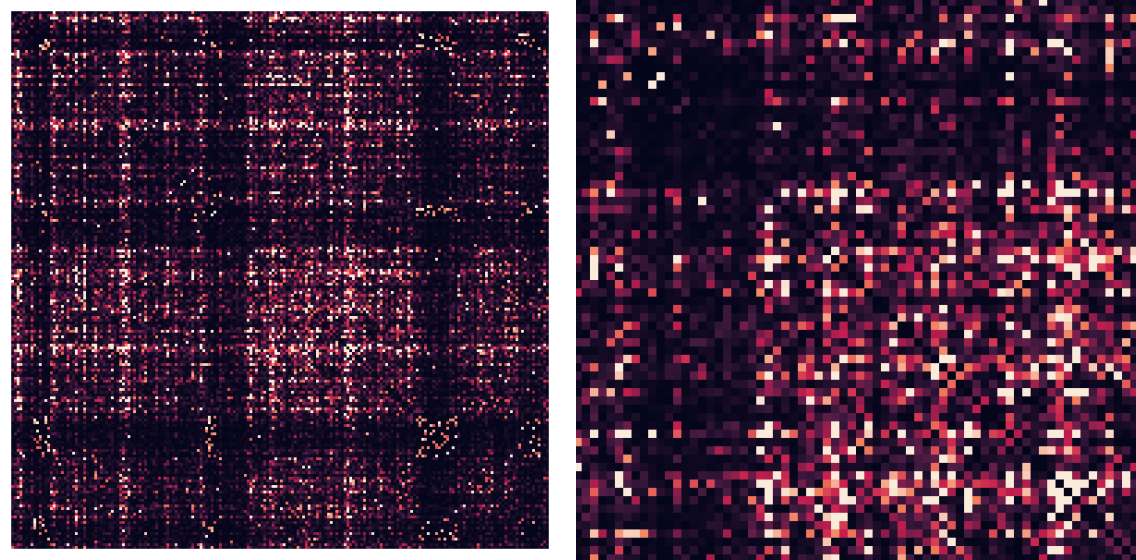
Left: the whole. Right: its middle third, enlarged.
This pattern is drawn by a WebGL 2 fragment shader. Its source:

```glsl
#version 300 es
precision highp float;
// Symmetric heat map: a square grid of small cells on a white border.
// Every line of the grid has a strength; a cell's heat is the product of its
// row and column strengths times skewed noise, coloured by a dark-to-cream ramp.

#define CELLS 194.0       // cells across and down
#define MARGIN 0.02       // white border, in canvas widths
#define GAIN 0.32         // overall heat
#define PEAK_BOOST 1.15   // extra strength of the hot lines
#define PEAK_WIDTH 1.7    // half width of a hot group, in cells
#define QUIET_DIM 0.48    // strength of lines in quiet bands
#define SPARK_RATE 0.006  // isolated hot cells
#define QUIET_SPARKS 0.2  // hot cells where two quiet bands cross

uniform vec2 u_resolution;
out vec4 fragColor;

// Centres of hot line groups, as fractions of the grid
const float HOT_LINES[10] = float[10](
    0.01, 0.081, 0.21, 0.353, 0.448, 0.488, 0.54, 0.594, 0.626, 0.886);

// Quiet bands: centre and half width
const vec2 QUIET_BANDS[4] = vec2[4](
    vec2(0.055, 0.016), vec2(0.37, 0.012), vec2(0.79, 0.038), vec2(0.965, 0.02));

const vec3 PAPER = vec3(1.0);
const vec3 NIGHT = vec3(0.012, 0.02, 0.10);
const vec3 PLUM = vec3(0.29, 0.11, 0.27);
const vec3 CRIMSON = vec3(0.78, 0.12, 0.31);
const vec3 CORAL = vec3(0.95, 0.50, 0.36);
const vec3 CREAM = vec3(0.98, 0.92, 0.86);

// Integer hash of a cell, with a seed, to 0..1
float hash(vec2 cell, uint seed) {
    uint n = uint(cell.x) * 1597334677u ^ uint(cell.y) * 3812015801u;
    n = (n ^ (seed * 2654435769u)) * 747796405u + 2891336453u;
    n = ((n >> ((n >> 28u) + 4u)) ^ n) * 277803737u;
    n = (n >> 22u) ^ n;
    return float(n >> 8u) / 16777216.0;
}

// 1 for a line inside a quiet band, else 0
float quietness(float line) {
    float t = (line + 0.5) / CELLS;
    float quiet = 0.0;
    for (int k = 0; k < 4; k++)
        quiet = max(quiet, step(abs(t - QUIET_BANDS[k].x), QUIET_BANDS[k].y));
    return quiet;
}

// Strength of one row or column
float lineStrength(float line) {
    float t = (line + 0.5) / CELLS;
    float h = hash(vec2(line, 7.0), 1u);
    float strength = 0.25 + 1.1 * h * h;
    // Broad drift between regions
    strength *= 1.0 + 0.14 * sin(12.0 * t + 0.1) + 0.10 * sin(31.0 * t + 4.0);
    strength += 0.35 * exp(-pow((t - 0.15) / 0.05, 2.0)) * h;
    // Narrow hot groups
    for (int k = 0; k < 10; k++) {
        float d = (t - HOT_LINES[k]) * CELLS / PEAK_WIDTH;
        strength += PEAK_BOOST * exp(-d * d) * (0.4 + 0.6 * h);
    }
    return strength * mix(1.0, QUIET_DIM, quietness(line));
}

float cellHeat(vec2 cell) {
    // Ordering the pair mirrors the map about its falling diagonal
    vec2 pair = vec2(min(cell.x, cell.y), max(cell.x, cell.y));
    if (pair.x == pair.y) return 0.0;
    float skewed = -log(max(hash(pair, 2u), 0.0001));
    float heat = GAIN * lineStrength(pair.x) * lineStrength(pair.y) * skewed;
    float rate = mix(SPARK_RATE, QUIET_SPARKS, quietness(pair.x) * quietness(pair.y));
    float spark = step(hash(pair, 3u), rate) * (0.6 + 0.5 * hash(pair, 4u));
    return clamp(max(heat, spark), 0.0, 1.0);
}

vec3 heatRamp(float heat) {
    float s = heat * 4.0;
    vec3 color = mix(NIGHT, PLUM, clamp(s, 0.0, 1.0));
    color = mix(color, CRIMSON, clamp(s - 1.0, 0.0, 1.0));
    color = mix(color, CORAL, clamp(s - 2.0, 0.0, 1.0));
    return mix(color, CREAM, clamp(s - 3.0, 0.0, 1.0));
}

vec3 cellColor(vec2 cell) {
    bool outside = any(lessThan(cell, vec2(0.0))) ||
                   any(greaterThanEqual(cell, vec2(CELLS)));
    return outside ? PAPER : heatRamp(cellHeat(cell));
}

void main() {
    float side = min(u_resolution.x, u_resolution.y);
    vec2 uv = (gl_FragCoord.xy - 0.5 * u_resolution) / side + 0.5;
    uv.y = 1.0 - uv.y;  // count rows from the top
    float scale = CELLS / (1.0 - 2.0 * MARGIN);
    vec2 grid = (uv - MARGIN) * scale;

    // Blend the four nearest cells across a border one pixel wide
    float pixel = scale / side;
    vec2 base = floor(grid - 0.5);
    vec2 blend = clamp((grid - base - 1.0) / pixel + 0.5, 0.0, 1.0);
    vec3 upper = mix(cellColor(base), cellColor(base + vec2(1.0, 0.0)), blend.x);
    vec3 lower = mix(cellColor(base + vec2(0.0, 1.0)), cellColor(base + 1.0), blend.x);
    fragColor = vec4(mix(upper, lower, blend.y), 1.0);
}
```
